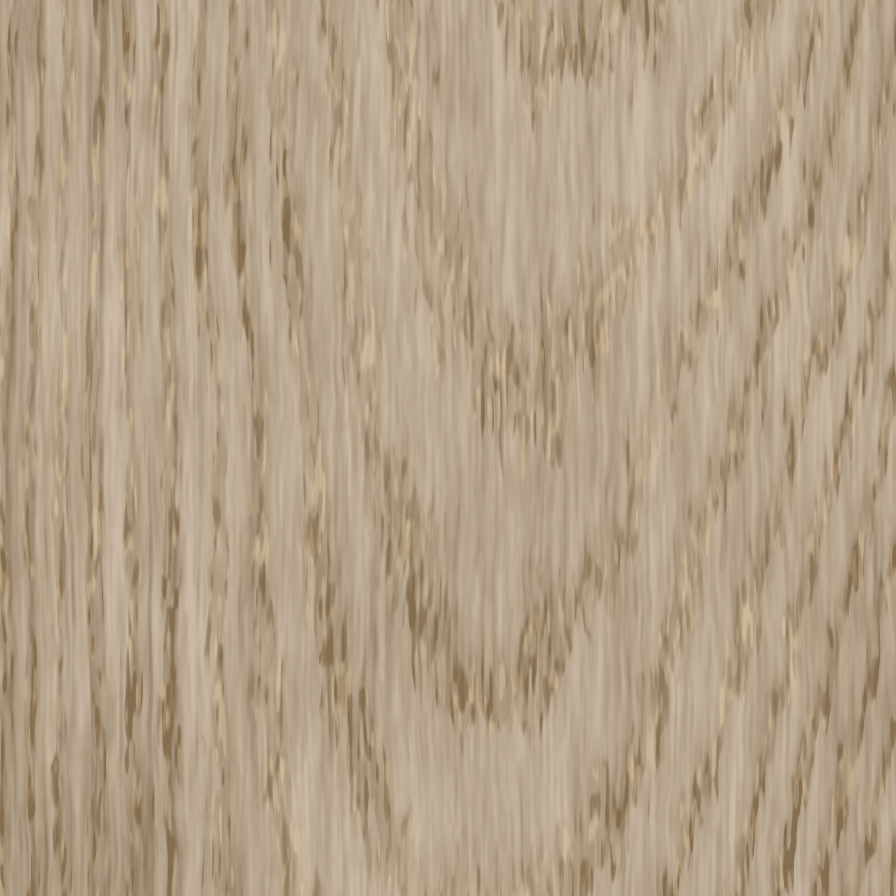
This texture is drawn by a Shadertoy shader. Its source:

```glsl
// Pale oak board with a cathedral grain: growth rings are the level lines of a
// tilted parabola, frayed along the fibres. Pores, golden flecks and fine
// fibres are noise stretched vertically with a random shift in each column.

#define RING_STEP   0.345  // spacing of the rings along the axis
#define RING_CURVE  10.0   // sharpness of the arches
#define RING_WOBBLE 0.36   // slow bending of the rings
#define RING_FRAY   0.40   // ragged ring edges
#define BAND_DEPTH  0.27   // darkness of the porous bands
#define PORE_DEPTH  0.46   // darkness of single pores
#define FLECK_GAIN  0.36   // brightness of the golden flecks
#define FIBRE_GAIN  0.56   // contrast of the fine fibres
#define BASE_TONE   0.81   // tone of the plain wood

const vec3 DARK_WOOD  = vec3(0.520, 0.432, 0.325);
const vec3 MID_WOOD   = vec3(0.655, 0.583, 0.490);
const vec3 LIGHT_WOOD = vec3(0.775, 0.708, 0.620);
const vec3 GOLD_TINT  = vec3(0.010, -0.006, -0.032);

float hash(vec2 p) {
    return fract(sin(dot(p, vec2(12.9898, 78.233))) * 43758.5453);
}

float noise(vec2 p) {
    vec2 i = floor(p);
    vec2 f = fract(p);
    f = f * f * (3.0 - 2.0 * f);
    float low = mix(hash(i), hash(i + vec2(1.0, 0.0)), f.x);
    float high = mix(hash(i + vec2(0.0, 1.0)), hash(i + vec2(1.0, 1.0)), f.x);
    return mix(low, high, f.y);
}

// One column of noise, shifted by its own random amount
float column(float id, float y) {
    y += 17.0 * hash(vec2(id, 3.7));
    float i = floor(y);
    float f = smoothstep(0.0, 1.0, y - i);
    return mix(hash(vec2(id, i)), hash(vec2(id, i + 1.0)), f);
}

// Vertical streaks: freq.x columns per width, freq.y changes per height
float streak(vec2 p, vec2 freq) {
    vec2 g = p * freq;
    float id = floor(g.x);
    float f = smoothstep(0.0, 1.0, g.x - id);
    return mix(column(id, g.y), column(id + 1.0, g.y), f);
}

// Ring number, growing outwards and downwards from the top arch
float ringPhase(vec2 p) {
    float side = p.x - (0.53 + 0.11 * p.y);
    float level = RING_CURVE * side * side - p.y;
    float phase = (level + 0.96) / RING_STEP;
    phase += RING_WOBBLE * (noise(p * vec2(5.0, 2.2) + 4.0) - 0.5);
    phase += 0.24 * (noise(p * vec2(17.0, 7.0) + 9.0) - 0.5);
    return phase;
}

void mainImage(out vec4 fragColor, in vec2 fragCoord) {
    vec2 uv = fragCoord / iResolution.xy;
    float leftSide = 1.0 - smoothstep(0.15, 0.42, uv.x);

    // Fibres sway slightly
    vec2 p = uv;
    p.x += 0.008 * (noise(uv * vec2(4.0, 4.0)) - 0.5);
    p.x += 0.003 * (noise(uv * vec2(30.0, 22.0) + 7.0) - 0.5);

    // Porous bands: soft on the inner side, ragged on the outer side
    float phase = ringPhase(p);
    float fray = 0.7 * (streak(p + 2.0, vec2(130.0, 11.0)) - 0.5);
    fray += 0.7 * (streak(p + 5.0, vec2(250.0, 30.0)) - 0.5);
    float d = fract(phase + RING_FRAY * fray + 0.5) - 0.5;
    float shade = smoothstep(-0.40, -0.04, d) * (1.0 - smoothstep(0.08, 0.24, d));
    float porous = smoothstep(-0.26, -0.08, d) * (1.0 - smoothstep(0.12, 0.22, d));
    float strength = 0.50 + 0.80 * noise(uv * vec2(7.0, 4.0) + 21.0);

    // Pores and flecks inside the bands, a few pores elsewhere
    float pore = smoothstep(0.48, 0.80, streak(p + 11.0, vec2(235.0, 36.0)));
    float fleck = smoothstep(0.52, 0.85, streak(p + 23.0, vec2(245.0, 42.0)));
    float strayPore = smoothstep(0.68, 0.95, streak(p + 31.0, vec2(210.0, 16.0)));

    // Fine fibres, wide streaks and slow patches
    float fibre = 0.65 * (streak(p + 41.0, vec2(270.0, 18.0)) - 0.5);
    fibre += 0.45 * (streak(p + 53.0, vec2(150.0, 8.0)) - 0.5);
    fibre += 0.20 * (streak(p + 57.0, vec2(300.0, 70.0)) - 0.5);
    float wide = streak(p + 61.0, vec2(32.0, 1.8)) - 0.5;
    float patches = noise(uv * vec2(5.0, 3.5) + 33.0) - 0.5;
    float longLine = smoothstep(0.58, 0.90, streak(p + 71.0, vec2(150.0, 2.8)));

    float tone = BASE_TONE + FIBRE_GAIN * fibre + 0.20 * wide + 0.22 * patches;
    tone -= strength * (BAND_DEPTH * shade + PORE_DEPTH * pore * porous);
    tone += FLECK_GAIN * fleck * porous;
    tone -= 0.16 * strayPore + 0.32 * leftSide * longLine;
    tone -= 0.14 * leftSide * (1.0 - smoothstep(0.0, 0.5, uv.x + 0.5 * uv.y));
    tone = clamp(tone, 0.0, 1.08);

    // Tone to colour, with a warm tint among the pores
    vec3 colour = mix(DARK_WOOD, MID_WOOD, min(tone * 2.0, 1.0));
    colour = mix(colour, LIGHT_WOOD, max(tone * 2.0 - 1.0, 0.0));
    colour += GOLD_TINT * porous * (0.35 + 0.75 * fleck);
    fragColor = vec4(colour, 1.0);
}
```
